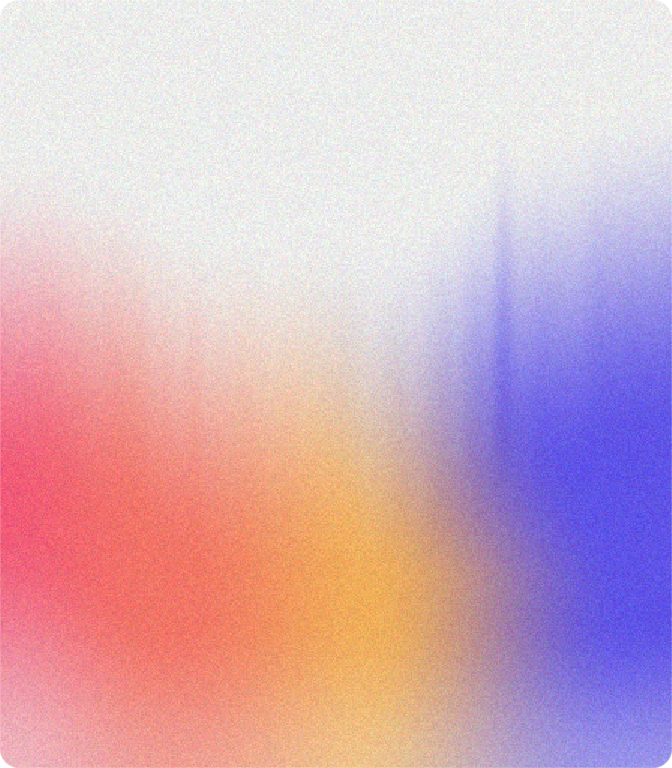
Reproduce this background procedurally as a Shadertoy shader.

```glsl
const vec3 PAPER = vec3(0.925, 0.927, 0.922);
const vec3 PINK  = vec3(0.945, 0.345, 0.470);
const vec3 CORAL = vec3(0.945, 0.455, 0.400);
const vec3 AMBER = vec3(0.940, 0.680, 0.350);
const vec3 BLUE  = vec3(0.370, 0.325, 0.905);

float hash(vec2 p, float seed) {
    vec3 q = fract(vec3(p.xyx + seed) * vec3(0.1031, 0.1030, 0.0973));
    q += dot(q, q.yzx + 33.33);
    return fract((q.x + q.y) * q.z);
}

float noise1(float x, float seed) {
    float cell = floor(x);
    float f = x - cell;
    float a = hash(vec2(cell, 0.0), seed);
    float b = hash(vec2(cell + 1.0, 0.0), seed);
    return mix(a, b, f * f * (3.0 - 2.0 * f)) - 0.5;
}

float bump(float x, float center, float width) {
    float d = (x - center) / width;
    return exp(-d * d);
}

// Uneven vertical pull of the upper edge
float streaks(float x) {
    float lift = 0.0;
    float frequency = 14.0;
    float amplitude = 0.026;
    for (int i = 0; i < 3; i++) {
        lift += amplitude * noise1(x * frequency, float(i) * 17.0);
        frequency *= 2.1;
        amplitude *= 0.7;
    }
    return lift + 0.040 * bump(x, 0.75, 0.016) + 0.025 * bump(x, 0.29, 0.014);
}

// Colour sweep from pink to blue; the blue leans left with height
vec3 sweep(vec2 uv) {
    vec3 warm = mix(PINK, CORAL, smoothstep(-0.03, 0.25, uv.x));
    warm = mix(warm, AMBER, smoothstep(0.25, 0.56, uv.x));
    float center = 0.735 - 0.55 * max(uv.y - 0.25, 0.0) - 0.12 * max(0.15 - uv.y, 0.0);
    return mix(warm, BLUE, smoothstep(center - 0.19, center + 0.20, uv.x));
}

// Strength of the colour over the paper
float coverage(vec2 uv, float lift) {
    float left = 1.0 - smoothstep(0.0, 0.40, uv.x);
    float right = smoothstep(0.50, 0.95, uv.x);
    float edge = 0.465 + 0.130 * left + 0.175 * right + lift;
    float top = 1.0 - smoothstep(edge - 0.23, edge + 0.23, uv.y);
    float corner = 1.0 - smoothstep(0.0, 0.25, uv.x);
    float base = mix(0.65, 0.38, corner) - 0.08 * right;
    float bottom = mix(base, 1.0, smoothstep(-0.02, mix(0.20, 0.33, corner), uv.y));
    return top * bottom;
}

vec3 grain(vec2 cell) {
    vec3 tint = vec3(hash(cell, 3.0), hash(cell, 41.0), hash(cell, 87.0)) - 0.5;
    return mix(tint, vec3(hash(cell, 129.0) - 0.5), 0.3);
}

float roundedBox(vec2 p, vec2 halfSize, float radius) {
    vec2 q = abs(p) - halfSize + radius;
    return length(max(q, 0.0)) + min(max(q.x, q.y), 0.0) - radius;
}

void mainImage(out vec4 fragColor, in vec2 fragCoord) {
    vec2 uv = fragCoord / iResolution.xy;
    vec2 p = fragCoord / iResolution.y;
    vec2 size = iResolution.xy / iResolution.y;

    // Streaked colour field
    vec3 color = mix(PAPER, sweep(uv), coverage(uv, streaks(uv.x)));

    // Film grain
    color += 0.14 * grain(floor(p * 512.0));

    // Rounded card on white
    float d = roundedBox(p - 0.5 * size, 0.5 * size, 0.025);
    float pixel = 1.0 / iResolution.y;
    color = mix(color, vec3(1.0), smoothstep(-pixel, pixel, d));
    fragColor = vec4(clamp(color, 0.0, 1.0), 1.0);
}
```
